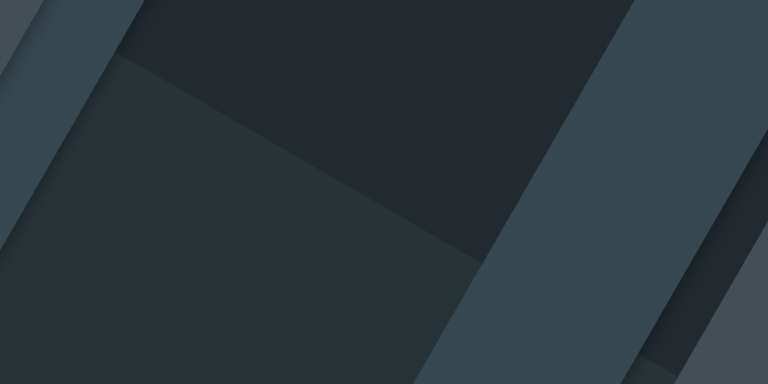
Give the GLSL for this background, as a Shadertoy shader.

```glsl
// Layered slate paper bands slanting at sixty degrees, with soft shadows on their right sides.

#define SLANT 1.0471976       // angle of the bands
#define FOLD 0.899            // height of the tone change along the bands
#define SHADOW_DEPTH 0.22
#define SHADOW_WIDTH 0.030
#define DARK vec3(0.133, 0.165, 0.188)
#define MID vec3(0.157, 0.200, 0.219)
#define BLUE vec3(0.216, 0.278, 0.310)
#define GREY vec3(0.263, 0.310, 0.329)

// Antialiased step: 0 below the edge, 1 above it
float cover(float edge, float position) {
    float halfPixel = 0.7 / iResolution.y;
    return smoothstep(-halfPixel, halfPixel, position - edge);
}

// Paints a sheet between two edges and shades the ground to its right
vec3 addSheet(vec3 ground, vec3 paint, float left, float right, float across) {
    float fade = max(across - right, 0.0) / SHADOW_WIDTH;
    float shadow = SHADOW_DEPTH * exp(-fade * (0.7 + 0.5 * fade));
    ground *= 1.0 - shadow * cover(right, across);
    float inside = cover(left, across) * (1.0 - cover(right, across));
    return mix(ground, paint, inside);
}

void mainImage(out vec4 fragColor, in vec2 fragCoord) {
    vec2 point = fragCoord / iResolution.y;

    // Axes along and across the bands
    vec2 direction = vec2(cos(SLANT), sin(SLANT));
    float along = dot(point, direction);
    float across = dot(point, vec2(direction.y, -direction.x));

    // Ground with two tones
    vec3 color = mix(MID, DARK, cover(FOLD, along));

    // Sheets from lowest to topmost
    color = addSheet(color, BLUE, -9.0, -0.1737, across);
    color = addSheet(color, GREY, -9.0, -0.4014, across);
    color = addSheet(color, BLUE, 0.9314, 1.3994, across);
    color = addSheet(color, GREY, 1.5200, 9.0, across);

    fragColor = vec4(color, 1.0);
}
```
